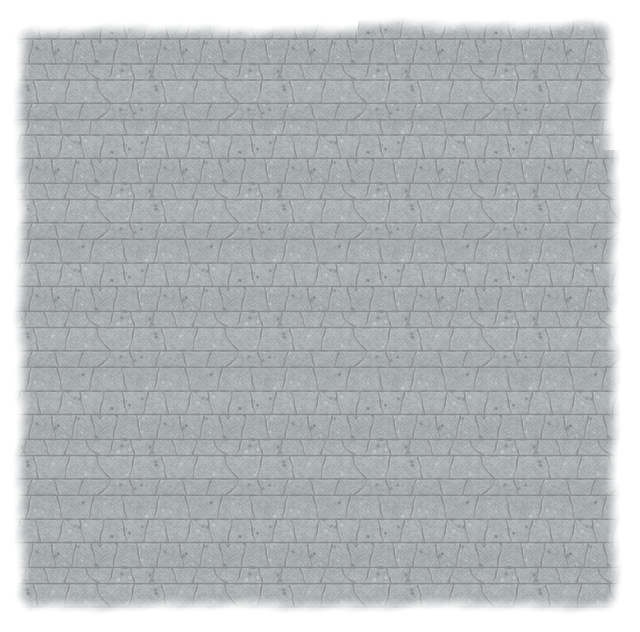
Give the GLSL for this texture, as a Shadertoy shader.

```glsl
// Grey stone paving with a soft ragged border fading to white.
// One square tile of six courses repeats; each course is split by leaning
// joints from a formula, and wrapped cellular noise adds grain and chips.

const float TILE = 230.5;

float hash(vec2 p) {
    return fract(sin(dot(p, vec2(127.1, 311.7))) * 43758.55);
}

// Wrapped cellular noise: distance to the nearest seed, and that seed's id
vec2 cells(vec2 p, float count) {
    p *= count / TILE;
    vec2 base = floor(p), nearest = vec2(9.0, 0.0);
    for (int j = -1; j <= 1; j++)
    for (int i = -1; i <= 1; i++) {
        vec2 cell = base + vec2(i, j), id = mod(cell, count);
        vec2 seed = cell + vec2(hash(id), hash(id + 17.3));
        float d = length(p - seed);
        if (d < nearest.x) nearest = vec2(d, hash(id + 41.7));
    }
    return nearest;
}

// Antialiased stroke of half width w
float stroke(float d, float w, float aa) {
    return clamp((w - abs(d)) / aa + 0.5, 0.0, 1.0);
}

// Dark joints in x, lit joint edges in y
vec2 paving(vec2 p, float aa) {
    // top, bottom, joint count (negative: first leans left), first joint
    vec4 courses[6] = vec4[6](
        vec4(0, 43, -4, 13.5), vec4(43, 85, -6, 31.5), vec4(85, 130, 6, 17),
        vec4(130, 159, 6, 7), vec4(159, 201, 4, 25), vec4(201, TILE, -5, 40));
    int row = 0;
    for (int i = 1; i < 6; i++) if (p.y >= courses[i].x) row = i;
    vec4 c = courses[row];
    float height = c.y - c.x, v = (p.y - c.x) / height, count = abs(c.z);

    float bed = min(p.y - c.x, c.y - p.y) + 0.3 * sin(p.x * 0.245);
    float dark = stroke(bed, 1.3, aa);
    float lit = 0.35 * stroke(p.y - c.x - 3.2, 0.8, aa);
    for (float k = 0.0; k < count; k++) {
        float rnd = hash(vec2(k, row));
        float lean = 4.6 * sign(c.z) * (mod(k, 2.0) < 0.5 ? 1.0 : -1.0);
        float bend = k < 0.5 && row > 2 ? lean * 4.0 : 0.0;
        float x = c.w + k * TILE / count + (rnd - 0.5) * 5.0
                + lean * (2.0 * v - 1.0) + bend * v * v * v
                + 0.7 * sin(v * 9.0 + rnd * 20.0);
        float slope = (2.0 * lean + 3.0 * bend * v * v) / height;
        float d = mod(p.x - x + TILE * 0.5, TILE) - TILE * 0.5;
        d /= sqrt(1.0 + slope * slope);
        float wear = 0.6 + 0.4 * sin(v * 6.0 + rnd * 40.0);
        dark = max(dark, stroke(d, 0.8 + 0.6 * wear, aa) * (0.7 + 0.3 * wear));
        lit = max(lit, stroke(d - 2.6, 0.9, aa) * wear * (0.4 + 0.6 * rnd));
    }
    return vec2(dark, lit);
}

// Signed distance to the ragged rounded sheet; y runs downwards
float sheet(vec2 p) {
    vec2 size = vec2(0.474, 0.464);
    if (p.x > 0.5 && p.y < 0.235) size.x -= 0.008;
    if (p.y < 0.5 && p.x < 0.56) size.y -= 0.008;
    float s = p.x + p.y * 1.3;
    float ragged = 0.002 * sin(s * 17.0) + 0.0015 * sin(s * 43.0 + 1.0)
                 + 0.001 * sin(s * 111.0);
    vec2 d = abs(p - vec2(0.496, 0.493)) - size + 0.03;
    return length(max(d, 0.0)) + min(max(d.x, d.y), 0.0) - 0.03 + ragged;
}

void mainImage(out vec4 fragColor, in vec2 fragCoord) {
    vec2 uv = vec2(fragCoord.x, iResolution.y - fragCoord.y) / iResolution.x;
    float aa = 1152.0 / iResolution.x;

    // Five tiles span the width; the top band is slipped at a seam
    vec2 p = uv * 1152.0 - vec2(384.0, 430.5);
    if (p.y < -213.0) p.y -= 15.5;
    p = mod(p, TILE);

    // Mottling, slanted tooling marks and fine grain
    vec2 blotch = cells(p, 9.0), chip = cells(p, 17.0), grain = cells(p, 75.0);
    vec2 turn = p * 6.28319 / TILE;
    float marks = sin(28.0 * turn.x - 32.0 * turn.y + 3.0 * blotch.x)
                * (0.6 + 0.4 * sin(5.0 * turn.x + 7.0 * turn.y));
    float tone = 0.677 + 0.018 * marks + 0.06 * (grain.y - 0.5)
               + 0.03 * (0.45 - blotch.x) + 0.012 * sin(turn.y * 2.0 - 1.5);

    // Chips and pale flecks
    float spot = 1.0 - smoothstep(0.12, 0.32, chip.x);
    tone -= 0.11 * spot * step(0.91, chip.y);
    tone += 0.07 * spot * step(chip.y, 0.08);

    // Joints
    vec2 joints = paving(p, aa);
    tone = mix(tone, 0.78, 0.75 * joints.y);
    tone = mix(tone, 0.535, 0.9 * joints.x);
    vec3 stone = tone + vec3(-0.015, 0.004, 0.013) * (1.0 - 0.7 * joints.x);

    // Soft border
    float cover = smoothstep(-0.001, 0.026, -sheet(uv));
    fragColor = vec4(mix(vec3(1.0), stone, cover), 1.0);
}
```
